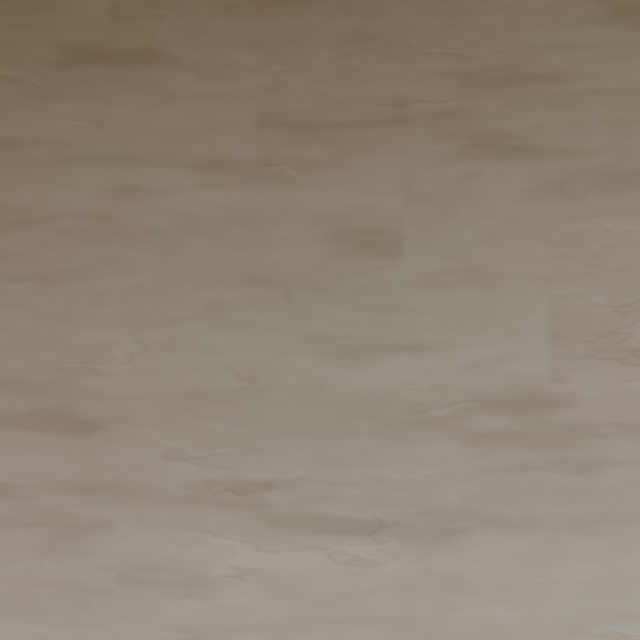
Reproduce this texture procedurally as a Shadertoy shader.

```glsl
const vec3 DARK_WOOD = vec3(0.49, 0.43, 0.36);
const vec3 PALE_WOOD = vec3(0.62, 0.59, 0.55);
const vec3 GREEN_CAST = vec3(-0.016, 0.008, -0.004);
const float PLANK_HEIGHT = 0.18;
const float PLANK_LENGTH = 1.14;
const float FIRST_SEAM = 0.03;
const float JOINT_START = 1.55;
const float JOINT_STEP = 0.23;
const float SEAM_BLEND = 0.016;
const float JOINT_BLEND = 0.008;
const float LIGHT_TILT = 0.25;
const float PLANK_CONTRAST = 0.05;
const float STREAK_CONTRAST = 0.24;
const float SMUDGE_CONTRAST = 0.26;
const float VEIN_CONTRAST = 0.10;
const float CRACK_CONTRAST = 0.13;
const float FIBRE_CONTRAST = 0.15;
const float MOTTLE_CONTRAST = 0.13;
const float SEAM_CONTRAST = 0.05;

float hash(vec2 p) {
    vec3 q = fract(p.xyx * vec3(0.1031, 0.1030, 0.0973));
    q += dot(q, q.yzx + 33.33);
    return fract((q.x + q.y) * q.z);
}

float noise(vec2 p) {
    vec2 cell = floor(p);
    vec2 f = fract(p);
    f = f * f * f * (f * (f * 6.0 - 15.0) + 10.0);
    float low = mix(hash(cell), hash(cell + vec2(1.0, 0.0)), f.x);
    float high = mix(hash(cell + vec2(0.0, 1.0)), hash(cell + 1.0), f.x);
    return mix(low, high, f.y);
}

float fbm(vec2 p) {
    float sum = 0.0;
    float weight = 0.5;
    for (int i = 0; i < 4; i++) {
        sum += weight * noise(p);
        p = mat2(0.96, 0.28, -0.28, 0.96) * p * 2.03 + 17.3;
        weight *= 0.5;
    }
    return sum / 0.9375;
}

// Tone of the shaded floor, from brown at the top to grey at the bottom
float lightFalloff(vec2 p) {
    float depth = 1.0 - p.y + LIGHT_TILT * (p.x - 0.5);
    return -0.13 + 1.75 * depth - 0.52 * depth * depth;
}

// Tone of one board, with its own grain
float boardGrain(vec2 p, vec2 id) {
    vec2 shift = 40.0 * vec2(hash(id + 3.7), hash(id + 9.1));
    vec2 g = p;
    g.y += 0.03 * (fbm(p * vec2(5.0, 9.0) + shift) - 0.5);
    g.y -= 0.08 * (hash(id + 5.3) - 0.2) * p.x;

    float streaks = fbm(g * vec2(1.8, 15.0) + shift) - 0.5;
    float smudge = smoothstep(0.52, 0.84, fbm(g * vec2(4.0, 19.0) + shift.yx));

    // Short ragged veins and cracks follow the contours of a slow noise
    vec2 ragged = g + 0.008 * (noise(p * vec2(45.0, 70.0)) - 0.5);
    float contour = fbm(ragged * vec2(3.5, 16.0) + shift + 71.0) - 0.5;
    float patchy = smoothstep(0.55, 0.85, noise(p * vec2(8.0, 14.0) + shift));
    float vein = patchy * (1.0 - smoothstep(0.0, 0.05, abs(contour - 0.04)));
    float crack = patchy * (1.0 - smoothstep(0.0, 0.025, abs(contour + 0.02)));

    float fibres = fbm(g * vec2(15.0, 75.0) + shift) - 0.5;
    return PLANK_CONTRAST * (hash(id) - 0.5) + STREAK_CONTRAST * streaks
        - SMUDGE_CONTRAST * smudge + VEIN_CONTRAST * vein
        - CRACK_CONTRAST * crack + FIBRE_CONTRAST * fibres;
}

// Grain of one course, blended softly where two boards meet
float courseGrain(vec2 p, float row) {
    float along = (p.x - JOINT_START + JOINT_STEP * row) / PLANK_LENGTH;
    float nearest = floor(along + 0.5);
    float distance = (along - nearest) * PLANK_LENGTH;
    float blend = smoothstep(-JOINT_BLEND, JOINT_BLEND, distance);
    float left = boardGrain(p, vec2(nearest - 1.0, row));
    float right = boardGrain(p, vec2(nearest, row));
    return mix(left, right, blend);
}

void mainImage(out vec4 fragColor, in vec2 fragCoord) {
    vec2 p = fragCoord / iResolution.xy;

    // Slightly wavering courses of staggered boards
    float course = (p.y - FIRST_SEAM) / PLANK_HEIGHT + 1.0;
    course += 0.05 * (fbm(p * vec2(9.0, 3.0)) - 0.5);
    float seamRow = floor(course + 0.5);
    float seamDistance = (course - seamRow) * PLANK_HEIGHT;
    float blend = smoothstep(-SEAM_BLEND, SEAM_BLEND, seamDistance);
    float grain = mix(courseGrain(p, seamRow - 1.0), courseGrain(p, seamRow), blend);

    // Seams fade in and out along the floor
    float seamLine = 1.0 - smoothstep(0.0, 0.008, abs(seamDistance));
    float wear = smoothstep(0.45, 0.8, noise(vec2(p.x * 8.0, seamRow * 5.0)));
    float mottle = fbm(p * vec2(30.0, 55.0) + 23.0) - 0.5;
    float tone = lightFalloff(p) + grain + MOTTLE_CONTRAST * mottle
        - SEAM_CONTRAST * seamLine * wear;

    vec3 color = mix(DARK_WOOD, PALE_WOOD, tone);
    color += GREEN_CAST * (fbm(p * vec2(2.0, 5.0) + 8.0) - 0.4);
    fragColor = vec4(clamp(color, 0.0, 1.0), 1.0);
}
```
